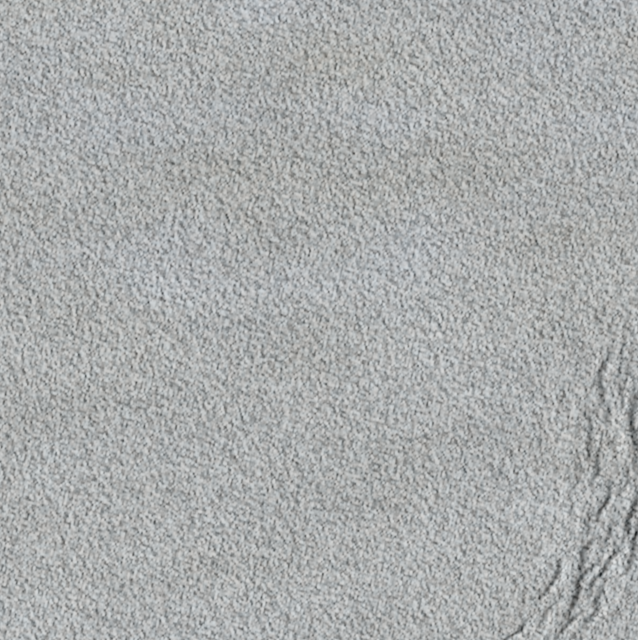
Reproduce this texture procedurally as a Shadertoy shader.

```glsl
// Grainy pale grey stone with faint mottled bands and dark furrows at the lower right.

// Integer hash of a lattice cell, 0 to 1
float hash(vec2 cell) {
    uvec2 q = uvec2(ivec2(floor(cell))) * uvec2(1597334673u, 3812015801u);
    uint h = (q.x ^ q.y) * 1597334673u;
    h = (h ^ (h >> 15)) * 2246822519u;
    h ^= h >> 13;
    return float(h >> 8) / 16777216.0;
}

// Smooth value noise, centred on zero
float noise(vec2 p) {
    vec2 i = floor(p), f = fract(p);
    f = f * f * (3.0 - 2.0 * f);
    float low = mix(hash(i), hash(i + vec2(1, 0)), f.x);
    float high = mix(hash(i + vec2(0, 1)), hash(i + vec2(1, 1)), f.x);
    return mix(low, high, f.y) - 0.5;
}

float fbm(vec2 p) {
    float sum = 0.0, amp = 0.5;
    for (int i = 0; i < 4; i++) {
        sum += amp * noise(p);
        p = mat2(1.6, 1.2, -1.2, 1.6) * p + 17.3;
        amp *= 0.6;
    }
    return sum;
}

// Fine grain; the shifted copies are subtracted to flatten broad variation
float grainAt(vec2 p) {
    vec2 a = mat2(0.97, 0.22, -0.22, 0.97) * p * vec2(330, 270);
    vec2 b = mat2(0.95, -0.3, 0.3, 0.95) * p * vec2(235, 185) + 90.0;
    return noise(a) + noise(b) - 0.3 * noise(a + vec2(1.3, 0.4)) - 0.45 * noise(b + vec2(1.2, 0.3));
}

// Centre line of the furrowed zone at height y
float furrowPath(float y) {
    return 0.855 + 0.075 * smoothstep(-0.04, 0.18, y) + 0.1 * y;
}

// Short wavy furrows: dark groove with a lit right flank
float furrows(vec2 p) {
    float shade = 0.0;
    for (int i = 0; i < 26; i++) {
        float id = float(i);
        float midY = 0.45 * (id + 0.5) / 26.0;
        float halfLength = mix(0.025, 0.075, hash(vec2(id, 3)));
        float offset = (fract(id * 0.618) - 0.5) * 0.11;
        float wiggle = 0.02 * noise(vec2(id * 5.3, p.y * 22.0)) + 0.012 * noise(vec2(id * 3.7, p.y * 65.0));
        float across = p.x - furrowPath(p.y) - offset - wiggle;
        float along = (p.y - midY) / halfLength;
        float fade = 1.0 - smoothstep(0.2, 1.0, abs(along));
        float width = mix(0.003, 0.0055, hash(vec2(id, 11)));
        float groove = exp(-across * across / (width * width));
        float flank = (across - 2.2 * width) / (1.6 * width);
        float strength = mix(0.1, 0.34, hash(vec2(id, 19)));
        shade += fade * strength * (0.25 * exp(-flank * flank) - groove);
    }
    return clamp(shade, -0.34, 0.06);
}

void mainImage(out vec4 fragColor, in vec2 fragCoord) {
    vec2 p = fragCoord / iResolution.y;

    // Broad, mostly horizontal mottling
    vec2 warped = p + 0.04 * vec2(noise(p * 5.0), noise(p * 5.0 + 40.0));
    float mottle = fbm(warped * vec2(4.5, 11.0) + 5.0);
    float light = 0.678 + 0.075 * mottle;

    // Grain with a longer tail towards the darks
    float grain = grainAt(p);
    light += 0.222 * grain - 0.08 * grain * grain;

    // Vertical ripples fading in towards the lower right
    float rippleZone = smoothstep(0.72, 0.97, p.x + 0.06 * noise(p * 9.0)) * (1.0 - smoothstep(0.3, 0.72, p.y));
    vec2 r = vec2(p.x - furrowPath(p.y) + 0.02 * noise(p * 14.0), p.y);
    light += rippleZone * (0.11 * noise(r * vec2(105, 16) + 200.0) + 0.06 * noise(r * vec2(55, 10) + 300.0));
    light += furrows(p);

    // Brown cast in the darker patches, mostly in the upper part
    float warmth = (fbm(p * vec2(5, 10) + 60.0) - mottle) * mix(0.3, 0.9, smoothstep(0.35, 0.7, p.y));
    vec3 color = light + vec3(-0.006, 0.003, 0.002);
    color += warmth * vec3(0.018, 0.004, -0.026);

    // Faint coloured speckle
    float speckle = noise(p * 150.0 + 500.0);
    color += speckle * vec3(0.018, -0.006, -0.02);

    fragColor = vec4(clamp(color, 0.0, 1.0), 1.0);
}
```
